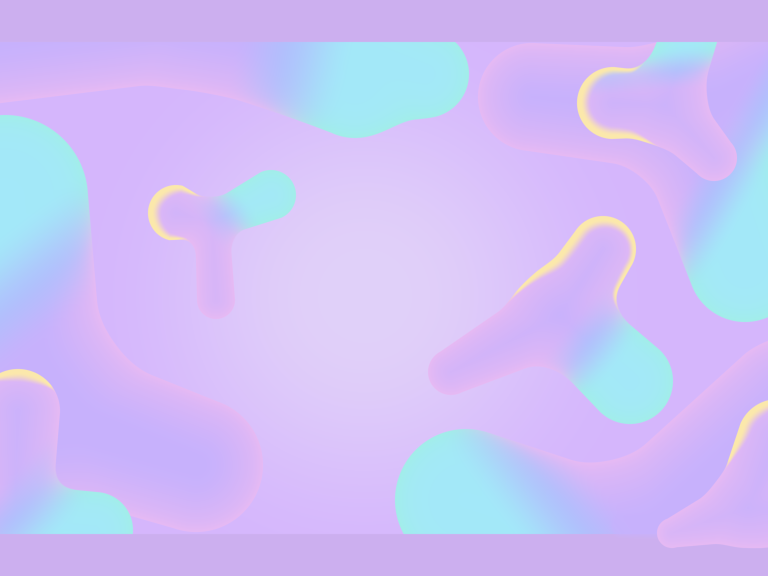
Reproduce this background procedurally as a Shadertoy shader.

```glsl
// Glossy pastel liquid blobs around a pale lilac glow, framed by two flat bands.
#define GRID_HEIGHT 576.0
#define BAND_HEIGHT 42.0
#define GLOW_CENTRE vec2(365.0, 280.0)
#define GLOW_RADIUS 285.0
#define RIM_WIDTH 13.0
#define GLINT_WIDTH 14.0

const vec3 LILAC    = vec3(0.835, 0.715, 0.990);
const vec3 PALE     = vec3(0.880, 0.815, 0.975);
const vec3 BAND     = vec3(0.800, 0.688, 0.938);
const vec3 LAVENDER = vec3(0.825, 0.705, 0.975);
const vec3 VIOLET   = vec3(0.780, 0.695, 0.990);
const vec3 PINK     = vec3(0.930, 0.735, 0.945);
const vec3 BLUE     = vec3(0.690, 0.750, 0.990);
const vec3 CYAN     = vec3(0.640, 0.910, 0.975);
const vec3 MINT     = vec3(0.630, 0.940, 0.890);
const vec3 YELLOW   = vec3(0.985, 0.910, 0.670);
const vec3 NO_GLINT = vec3(-999.0, -999.0, 1.0);

// Smooth union of two distances
float smoothMin(float a, float b, float k) {
    float h = max(k - abs(a - b), 0.0) / k;
    return min(a, b) - 0.25 * h * h * k;
}

// Tapered capsule; each end holds its centre and radius
float limb(vec2 p, vec3 a, vec3 b) {
    vec2 axis = b.xy - a.xy;
    float t = clamp(dot(p - a.xy, axis) / dot(axis, axis), 0.0, 1.0);
    return length(p - a.xy - axis * t) - mix(a.z, b.z, t);
}

// Three limbs that melt together at a hub
float blob(vec2 p, vec3 hub, vec3 tipA, vec3 tipB, vec3 tipC, float melt) {
    float d = smoothMin(limb(p, hub, tipA), limb(p, hub, tipB), melt);
    return smoothMin(d, limb(p, hub, tipC), melt);
}

float coverage(float d) {
    float pixel = GRID_HEIGHT / iResolution.y;
    return smoothstep(0.75 * pixel, -0.75 * pixel, d);
}

// fold: start and end of the cyan gradient; glint: centre and reach
void paint(inout vec3 colour, vec2 p, float d, vec4 fold, vec3 glint) {
    vec2 axis = fold.zw - fold.xy;
    float cool = clamp(dot(p - fold.xy, axis) / dot(axis, axis), 0.0, 1.0);

    // Body, from violet core through blue fold to cyan
    vec3 body = mix(LAVENDER, VIOLET, smoothstep(-10.0, -60.0, d));
    body = mix(body, BLUE, smoothstep(0.0, 0.5, cool));
    body = mix(body, CYAN, smoothstep(0.35, 1.0, cool));

    // Luminous rim
    float rim = exp(min(d, 0.0) / RIM_WIDTH);
    body = mix(body, mix(PINK, MINT, smoothstep(0.3, 0.9, cool)), 0.75 * rim);

    // Yellow crescent that thins away from its centre
    float near = 1.0 - smoothstep(0.2, 1.0, length(p - glint.xy) / glint.z);
    float crescent = smoothstep(-GLINT_WIDTH * near - 0.5, -0.25 * GLINT_WIDTH * near, d);
    body = mix(body, YELLOW, crescent * smoothstep(0.0, 0.3, near));

    colour = mix(colour, body, coverage(d));
}

void mainImage(out vec4 fragColor, in vec2 fragCoord) {
    vec2 p = fragCoord / iResolution.y * GRID_HEIGHT;

    // Backdrop glow
    float glow = smoothstep(GLOW_RADIUS, 30.0, length(p - GLOW_CENTRE));
    vec3 colour = mix(LILAC, PALE, glow);

    // Large corner blobs
    float topLeft = blob(p, vec3(200, 566, 68), vec3(355, 494, 56),
                         vec3(-60, 536, 70), vec3(425, 502, 44), 30.0);
    paint(colour, p, topLeft, vec4(230, 516, 350, 490), NO_GLINT);

    float left = blob(p, vec3(30, 168, 76), vec3(196, 111, 67),
                      vec3(5, 378, 83), vec3(0, 156, 70), 50.0);
    paint(colour, p, left, vec4(85, 266, 15, 356), NO_GLINT);

    float topRight = blob(p, vec3(690, 464, 62), vec3(532, 479, 54),
                          vec3(745, 311, 57), vec3(800, 506, 75), 30.0);
    paint(colour, p, topRight, vec4(680, 386, 740, 351), NO_GLINT);

    float bottomRight = blob(p, vec3(630, 21, 72), vec3(466, 76, 71),
                             vec3(800, 151, 90), vec3(630, -40, 60), 40.0);
    paint(colour, p, bottomRight, vec4(590, 111, 505, 46), NO_GLINT);

    // Small blobs with yellow crescents
    float lowerLeft = blob(p, vec3(15, 56, 36), vec3(18, 165, 42),
                           vec3(95, 46, 38), vec3(-30, 56, 36), 24.0);
    paint(colour, p, lowerLeft, vec4(25, 121, 85, 66), vec3(22, 207, 45));

    float centreLeft = blob(p, vec3(212, 354, 17), vec3(176, 363, 28),
                            vec3(271, 381, 25), vec3(216, 276, 19), 16.0);
    paint(colour, p, centreLeft, vec4(205, 344, 250, 376), vec3(150, 371, 60));

    float centreRight = blob(p, vec3(560, 261, 38), vec3(603, 327, 33),
                             vec3(451, 204, 23), vec3(630, 195, 43), 25.0);
    paint(colour, p, centreRight, vec4(570, 256, 622, 214), vec3(570, 348, 110));

    float upperRight = blob(p, vec3(665, 471, 32), vec3(613, 473, 36),
                            vec3(714, 418, 23), vec3(690, 541, 28), 20.0);
    paint(colour, p, upperRight, vec4(672, 484, 668, 531), vec3(590, 461, 85));

    // Flat bands, then the soft smear and the blob that overlap the lower one
    float bandEdge = min(p.y, GRID_HEIGHT - p.y) - BAND_HEIGHT;
    colour = mix(colour, BAND, coverage(bandEdge));
    float smear = limb(p, vec3(622, 51, 11), vec3(690, 49, 11));
    colour = mix(colour, VIOLET, 0.6 * smoothstep(3.0, -3.0, smear));

    float lowerRight = blob(p, vec3(748, 68, 34), vec3(672, 43, 15),
                            vec3(778, 136, 41), vec3(800, 66, 40), 16.0);
    paint(colour, p, lowerRight, vec4(700, -100, 760, -300), vec3(745, 161, 65));

    fragColor = vec4(colour, 1.0);
}
```
